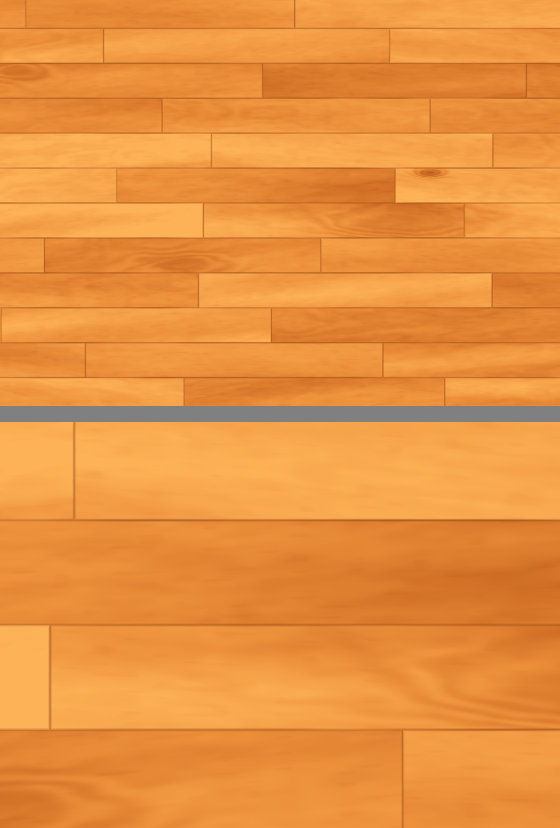
Top: the whole. Bottom: its middle third, enlarged.
A WebGL 2 fragment shader for this texture:

```glsl
#version 300 es
precision highp float;
// Orange hardwood strip floor: staggered planks in rows, each with its own tone.
// Grain is stretched value noise plus contour rings of a smooth field, bent
// around a few knots; faint thin seams separate the planks.

uniform vec2 u_resolution;
out vec4 fragColor;

const float ROWS_VISIBLE = 11.625;  // plank heights down the canvas
const float TOP_CUT = 0.1875;       // part of the first row that is cut off
const float PLANKS_WIDE = 16.0;     // canvas width in plank heights
const float SEAM_WIDTH = 0.012;
const int ROWS = 12;

const vec3 DARK_WOOD = vec3(0.80, 0.415, 0.135);
const vec3 MID_WOOD = vec3(0.925, 0.562, 0.23);
const vec3 LIGHT_WOOD = vec3(0.995, 0.70, 0.34);
const vec3 SEAM_BROWN = vec3(0.62, 0.31, 0.09);

// Stagger of the two end joints in each row, in plank heights
const vec2 JOINTS[ROWS] = vec2[](
  vec2(0.73, 8.42), vec2(2.96, 11.13), vec2(7.5, 15.04), vec2(4.63, 12.29),
  vec2(6.04, 14.08), vec2(3.33, 11.29), vec2(5.81, 13.27), vec2(1.27, 9.17),
  vec2(5.67, 14.06), vec2(0.04, 7.75), vec2(2.44, 10.94), vec2(5.25, 12.71));

// Lightness of the left, middle and right plank in each row
const vec3 TONES[ROWS] = vec3[](
  vec3(0.42, 0.58, 0.68), vec3(0.58, 0.50, 0.60), vec3(0.36, 0.26, 0.28),
  vec3(0.48, 0.44, 0.44), vec3(0.82, 0.74, 0.67), vec3(0.84, 0.30, 0.88),
  vec3(0.82, 0.72, 0.90), vec3(0.56, 0.34, 0.56), vec3(0.34, 0.66, 0.30),
  vec3(0.50, 0.67, 0.42), vec3(0.44, 0.38, 0.50), vec3(0.68, 0.43, 0.64));

// Knots and swirls: x, y, half length, darkening
const vec4 KNOTS[4] = vec4[](
  vec4(12.29, 5.14, 0.42, 0.95), vec4(11.6, 6.4, 2.7, 0.55),
  vec4(5.2, 7.75, 1.3, 0.34), vec4(0.6, 2.23, 1.0, 0.38));

float hash(vec2 p) {
  vec3 h = fract(vec3(p.xyx) * 0.1031);
  h += dot(h, h.yzx + 33.33);
  return fract((h.x + h.y) * h.z);
}

float noise(vec2 p) {
  vec2 cell = floor(p), f = fract(p);
  f = f * f * (3.0 - 2.0 * f);
  float low = mix(hash(cell), hash(cell + vec2(1, 0)), f.x);
  float high = mix(hash(cell + vec2(0, 1)), hash(cell + vec2(1, 1)), f.x);
  return mix(low, high, f.y);
}

float fbm(vec2 p) {
  float sum = 0.0, amplitude = 0.5;
  for (int i = 0; i < 4; i++) {
    sum += amplitude * noise(p);
    p = p * 2.03 + 17.3;
    amplitude *= 0.5;
  }
  return sum / 0.9375;
}

// Bend (x) and darkening (y) of all knots lying in the given row
vec2 knots(vec2 p, int row) {
  vec2 total = vec2(0.0);
  for (int i = 0; i < 4; i++) {
    vec4 k = KNOTS[i];
    vec2 d = (p - k.xy) / (k.z * vec2(1.0, 0.3));
    float fall = exp(-dot(d, d)) * float(int(k.y) == row);
    total += fall * vec2(1.0, k.w);
  }
  return total;
}

// Lightness offset of the wood figure; seed selects the board
float grain(vec2 p, vec2 seed, float bend) {
  float tilt = (hash(seed * 91.0 + 3.7) - 0.5) * 0.2;
  vec2 g = vec2(p.x, p.y + tilt * p.x) + seed * 61.0;
  float field = fbm(vec2(g.x * 0.28, g.y * 1.1)) + 0.45 * bend;
  float rings = sin(field * 40.0 + 2.0 * noise(g * vec2(0.8, 3.0)));
  float ringAmount = 0.015 + 0.04 * hash(seed * 53.0 + 9.1) + 0.3 * bend * (1.0 - bend);
  float bands = noise(vec2(g.x * 0.16, g.y * 1.9 + bend)) - 0.5;
  float streaks = fbm(vec2(g.x * 0.5, g.y * 4.5)) - 0.5;
  float fibres = noise(vec2(g.x * 5.0, g.y * 15.0)) - 0.5;
  float pores = smoothstep(0.72, 0.95, noise(g * vec2(3.5, 20.0)));
  return rings * ringAmount + bands * 0.52 + streaks * 0.26
       + fibres * 0.07 - pores * 0.06;
}

vec3 woodColor(float t) {
  return mix(DARK_WOOD, MID_WOOD, min(t * 2.0, 1.0))
       + (LIGHT_WOOD - MID_WOOD) * max(t * 2.0 - 1.0, 0.0);
}

// Soft coverage of a line at distance d
float line(float d, float width, float pixel) {
  return 1.0 - smoothstep(0.0, width + pixel, d);
}

void main() {
  vec2 uv = gl_FragCoord.xy / u_resolution;
  vec2 p = vec2(uv.x * PLANKS_WIDE, (1.0 - uv.y) * ROWS_VISIBLE + TOP_CUT);
  vec2 pixel = vec2(PLANKS_WIDE, ROWS_VISIBLE) / u_resolution;

  // Which plank
  int row = clamp(int(p.y), 0, ROWS - 1);
  vec2 joint = JOINTS[row];
  int plank = int(p.x > joint.x) + int(p.x > joint.y);
  vec2 seed = vec2(hash(vec2(row, plank)), hash(vec2(plank + 40, row)));

  // Wood
  vec2 knot = knots(p, row);
  float tone = TONES[row][plank] + 0.03 + grain(p, seed, knot.x) - knot.y;
  vec3 color = woodColor(clamp(tone, -0.5, 1.0));

  // Seams, uneven in strength along their length
  float v = fract(p.y);
  float rowSeam = line(min(v, 1.0 - v), SEAM_WIDTH, pixel.y);
  float endSeam = line(min(abs(p.x - joint.x), abs(p.x - joint.y)), SEAM_WIDTH, pixel.x);
  float rowWear = 0.3 + 0.4 * noise(vec2(p.x * 0.9, floor(p.y + 0.5) * 7.0));
  float endWear = 0.3 + 0.3 * seed.x;
  color = mix(color, SEAM_BROWN, max(rowSeam * rowWear, endSeam * endWear));

  fragColor = vec4(color, 1.0);
}
```
